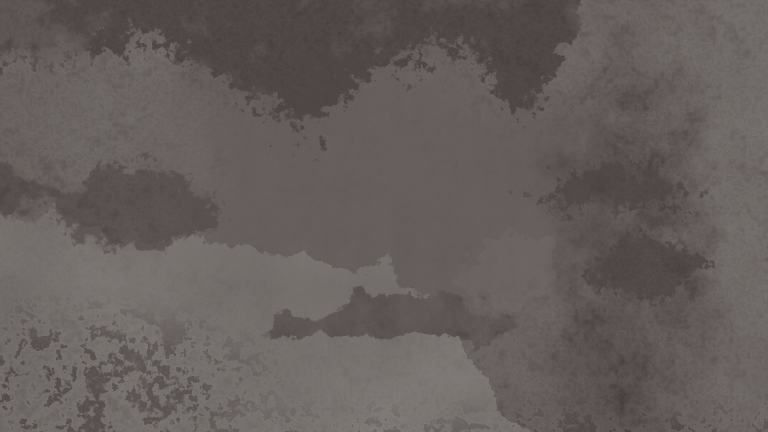
Give the GLSL for this texture, as a Shadertoy shader.

```glsl
#define DARK vec3(0.285, 0.255, 0.247)
#define LIGHT vec3(0.495, 0.472, 0.462)
#define BASE_TONE 0.53
#define SHEET_TONE 0.86
#define CRUST_TONE 0.07
#define WARP 0.18
#define EDGE 0.003
#define GRAIN_SCALE 75.0
#define GRAIN_DEPTH 0.50
#define PIT_DEPTH 0.20

float hash(vec2 p) {
    return fract(sin(dot(p, vec2(127.1, 311.7))) * 43758.5453);
}

float noise(vec2 p) {
    vec2 i = floor(p), f = fract(p);
    f = f * f * (3.0 - 2.0 * f);
    return mix(mix(hash(i), hash(i + vec2(1, 0)), f.x),
               mix(hash(i + vec2(0, 1)), hash(i + vec2(1, 1)), f.x), f.y);
}

// Fractal noise, normalised to 0..1
float fbm(vec2 p, int octaves) {
    float sum = 0.0, total = 0.0, amp = 0.5;
    for (int i = 0; i < octaves; i++) {
        sum += amp * noise(p);
        total += amp;
        p = mat2(1.6, 1.2, -1.2, 1.6) * p + 17.3;
        amp *= 0.6;
    }
    return sum / total;
}

float bump(float x, float centre, float width) {
    float d = (x - centre) / width;
    return exp(-d * d);
}

// Approximate distance inside an ellipse, positive within
float stain(vec2 p, vec2 centre, vec2 radius) {
    return (1.0 - length((p - centre) / radius)) * min(radius.x, radius.y);
}

float cover(float d, float softness) {
    return smoothstep(-softness, softness, d);
}

// Lower border of the dark crust along the top
float crustEdge(float x) {
    return 0.89 - 0.17 * bump(x, 0.70, 0.22) - 0.13 * bump(x, 1.24, 0.08)
         + 0.25 * smoothstep(1.29, 1.43, x);
}

// Upper border of the pale sheet at the lower left
float sheetEdge(float x) {
    return 0.53 - 0.19 * x - 0.36 * smoothstep(0.89, 1.30, x);
}

void mainImage(out vec4 fragColor, in vec2 fragCoord) {
    vec2 p = fragCoord / iResolution.y;
    vec2 warp = vec2(fbm(p * 8.0, 6), fbm(p * 8.0 + 31.0, 6)) - 0.5;
    vec2 q = p + WARP * warp;
    float broad = fbm(p * 3.5 + 4.0, 5) - 0.5;
    float mottle = fbm(p * 18.0 + 9.0, 5) - 0.5;
    float grain = fbm(p * GRAIN_SCALE, 3) - 0.5;

    // Quiet plaster in the centre, rough towards the borders
    float quiet = cover(stain(q, vec2(0.88, 0.55), vec2(0.50, 0.28)), 0.10);
    float rough = 1.0 - 0.88 * quiet;

    // Wall with paler sides, a dim column and faint vertical streaks
    float tone = BASE_TONE + 0.40 * broad * rough;
    tone += 0.16 * smoothstep(1.46, 1.70, q.x);
    tone += 0.13 * (1.0 - smoothstep(0.28, 0.52, q.x));
    tone += 0.14 * bump(q.x, 1.42, 0.12) * smoothstep(0.72, 0.86, q.y);
    float column = cover(stain(q, vec2(1.45, 0.42), vec2(0.19, 0.44)), 0.07);
    tone -= column * (0.20 - 0.5 * mottle);
    tone += 0.03 * (noise(p * vec2(38.0, 5.0)) - 0.5);

    // Pale sheet with a torn border, and a small torn scrap beside it
    float sheet = cover(sheetEdge(q.x) - q.y + 0.03 * mottle, EDGE);
    float scrap = cover(stain(q, vec2(1.16, 0.38), vec2(0.11, 0.07)), EDGE);
    float glow = bump(p.x, 0.78, 0.35) * (1.0 - smoothstep(0.05, 0.3, p.y));
    tone = mix(tone, SHEET_TONE + 0.40 * broad + 0.12 * glow, sheet);
    tone += 0.09 * scrap * (1.0 - sheet);

    // Thin dark film left on the sheet
    float film = max(stain(q, vec2(0.95, 0.27), vec2(0.22, 0.055)),
                     stain(q, vec2(0.70, 0.265), vec2(0.08, 0.03)));
    tone = mix(tone, 0.32 + 0.3 * mottle, 0.9 * cover(film, EDGE));

    // Dark crust, worn through by the grain
    float worn = 0.16 * grain + 0.12 * mottle;
    float crust = cover(q.y - crustEdge(q.x) + worn, 0.02);
    float heart = bump(p.x, 0.78, 0.35) + bump(p.x, 1.24, 0.1);
    crust *= 0.42 + 0.58 * smoothstep(-0.24, 0.16, broad + mottle + 0.14 * heart);
    float blot = max(stain(q, vec2(0.30, 0.53), vec2(0.16, 0.085)),
                     stain(q, vec2(0.02, 0.56), vec2(0.22, 0.03)));
    float deep = max(stain(q, vec2(1.50, 0.37), vec2(0.11, 0.065)),
                     stain(q, vec2(1.42, 0.54), vec2(0.15, 0.05)));
    crust = max(crust, 0.66 * cover(blot + 0.3 * worn, 0.010));
    crust = max(crust, 0.85 * cover(deep + 0.5 * worn, 0.012));
    tone = mix(tone, CRUST_TONE, 0.92 * crust);

    // Crumbling spots over the lower left and along the bottom
    float corner = stain(p, vec2(0.20, 0.10), vec2(0.42, 0.20));
    float decay = smoothstep(-0.06, 0.12, max(corner, 0.05 - p.y));
    float spots = smoothstep(-0.02, 0.16, mottle + 0.9 * grain + 0.3 * broad);
    tone -= 0.52 * decay * spots;

    // Fine pitting and speckle, gentler on the sheet and in the crust
    float pits = smoothstep(0.04, 0.18, grain + 0.5 * mottle);
    float calm = rough * mix(1.0, 0.5, sheet * (1.0 - decay));
    calm *= 1.0 - 0.3 * crust;
    tone += calm * (GRAIN_DEPTH * grain + 0.30 * mottle - PIT_DEPTH * pits + 0.04);
    tone += 0.05 * mottle + 0.04 * grain;

    fragColor = vec4(mix(DARK, LIGHT, clamp(tone, -0.12, 1.10)), 1.0);
}
```
